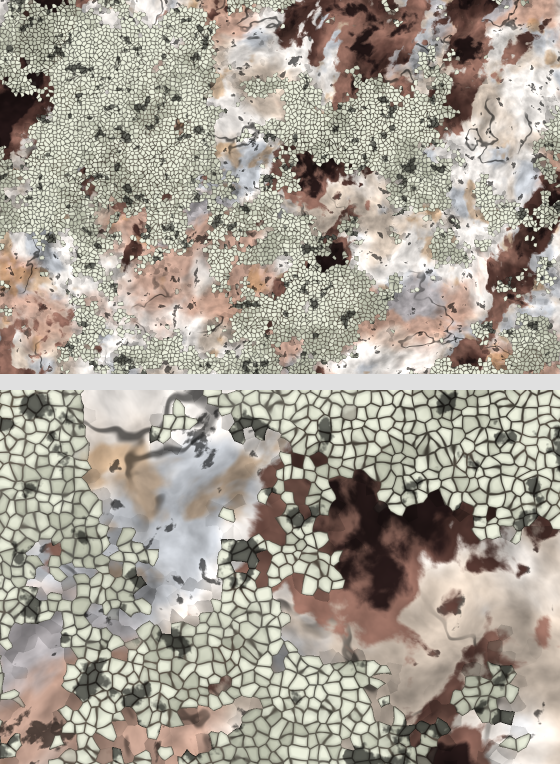
Top: the whole. Bottom: its middle third, enlarged.
Give the GLSL for this texture, as a Shadertoy shader.

```glsl
vec2 hash2(vec2 p) {
    vec3 q = fract(p.xyx * vec3(0.1031, 0.1030, 0.0973));
    q += dot(q, q.yzx + 33.33);
    return fract((q.xx + q.yz) * q.zy);
}

float noise(vec2 p) {
    vec2 i = floor(p), f = fract(p);
    f = f * f * (3.0 - 2.0 * f);
    return mix(mix(hash2(i).x, hash2(i + vec2(1, 0)).x, f.x),
               mix(hash2(i + vec2(0, 1)).x, hash2(i + vec2(1, 1)).x, f.x), f.y);
}

float fbm(vec2 p) {
    float sum = 0.0, amp = 0.516;
    for (int i = 0; i < 5; i++) {
        sum += amp * noise(p);
        p = mat2(1.6, 1.2, -1.2, 1.6) * p + 17.3;
        amp *= 0.5;
    }
    return sum;
}

// Nearest cell centre (xy), gap to the second nearest (z), cell random (w)
vec4 cells(vec2 p) {
    vec2 base = floor(p), centre = p;
    float first = 9.0, second = 9.0, id = 0.0;
    for (int y = -1; y <= 1; y++)
    for (int x = -1; x <= 1; x++) {
        vec2 cell = base + vec2(x, y);
        vec2 site = cell + 0.1 + 0.8 * hash2(cell + 50.0);
        float d = distance(p, site);
        if (d < first) {
            second = first;
            first = d;
            centre = site;
            id = hash2(cell + 91.0).y;
        } else {
            second = min(second, d);
        }
    }
    return vec4(centre, second - first, id);
}

vec3 rock(vec2 p) {
    vec2 w = p + 0.09 * (vec2(fbm(p * 5.0 + 3.0), fbm(p * 5.0 + 41.0)) - 0.5);
    float grain = fbm(w * 55.0 + 7.0);
    float relief = fbm(w * 13.0 + vec2(-0.16, 0.16)) - fbm(w * 13.0);

    // Pale quartz with warm and bluish stains
    vec3 col = mix(vec3(0.80, 0.74, 0.68), vec3(0.94, 0.92, 0.90),
                   smoothstep(0.32, 0.54, fbm(w * 7.0 + 11.0)));
    col = mix(col, vec3(0.76, 0.59, 0.51), 0.8 * smoothstep(0.53, 0.68, fbm(w * 5.0 + 63.0)));
    col = mix(col, vec3(0.68, 0.71, 0.75), 0.7 * smoothstep(0.56, 0.70, fbm(w * 9.0 + 85.0)));
    col = mix(col, vec3(0.70, 0.52, 0.33), 0.5 * smoothstep(0.64, 0.74, fbm(w * 12.0 + 29.0)));

    // Hairline cracks and dark specks
    float crack = 1.0 - smoothstep(0.003, 0.014, abs(fbm(w * 6.0 + 130.0) - 0.5));
    col *= 1.0 - 0.55 * crack * smoothstep(0.42, 0.6, fbm(w * 8.0 + 151.0));
    col *= 1.0 - 0.6 * smoothstep(0.69, 0.76, grain);

    // Red-brown streaks leaning to the right, with black hollows
    vec2 along = mat2(0.88, 0.47, -0.47, 0.88) * w;
    float brown = fbm(along * vec2(6.5, 3.2) + 204.0) + 0.14 * (grain - 0.5)
                + 0.04 * (0.7 - p.x);
    vec3 earth = mix(vec3(0.27, 0.18, 0.16), vec3(0.57, 0.42, 0.37),
                     smoothstep(0.32, 0.66, fbm(w * 11.0 + 230.0)));
    col = mix(col, earth, smoothstep(0.555, 0.590, brown));
    float hollow = brown + 0.3 * (fbm(w * 16.0 + 260.0) - 0.5);
    col = mix(col, vec3(0.11, 0.07, 0.07), 0.95 * smoothstep(0.66, 0.72, hollow));

    return col * (1.0 + 1.1 * relief + 0.4 * (grain - 0.5));
}

vec3 surface(vec2 p) {
    vec3 col = rock(p);

    // Lichen grows by whole granules, so its margin is lobed
    vec2 bent = p + 0.006 * (vec2(noise(p * 70.0), noise(p * 70.0 + 33.0)) - 0.5);
    vec4 cell = cells(bent * 92.0);
    vec2 c = cell.xy / 92.0;
    vec2 off = c - vec2(0.75, 0.38);
    float growth = 0.62 * fbm(c * 4.5 + 310.0) + 0.38 * fbm(c * 17.0 + 340.0)
                 + 0.12 * exp(-4.0 * dot(off, off)) - 0.045
                 + 0.05 * (cell.w - 0.5) - 0.52;

    // Shaded fringe beside the crust
    col *= 1.0 - 0.25 * smoothstep(-0.035, 0.0, growth);

    // Pale granules parted by dark seams
    float tone = fbm(p * 10.0 + 370.0);
    vec3 granule = mix(vec3(0.69, 0.70, 0.63), vec3(0.87, 0.88, 0.81),
                       smoothstep(0.3, 0.62, tone + 0.3 * (cell.w - 0.5)));
    granule *= 0.92 + 0.16 * smoothstep(0.1, 0.6, cell.z);
    vec3 seam = mix(vec3(0.36, 0.35, 0.30), col * 0.6, 0.4);
    vec3 crust = mix(seam, granule, smoothstep(0.02, 0.20, cell.z));
    crust *= 1.0 - 0.6 * smoothstep(0.64, 0.72, fbm(p * 38.0 + 400.0));
    return mix(col, crust, smoothstep(-0.002, 0.002, growth));
}

void mainImage(out vec4 fragColor, in vec2 fragCoord) {
    // Four samples per pixel smooth every edge
    vec3 sum = vec3(0.0);
    for (int i = 0; i < 4; i++) {
        vec2 shift = vec2(i % 2, i / 2) * 0.5 - 0.25;
        sum += surface((fragCoord + shift) / iResolution.y);
    }
    fragColor = vec4(clamp(sum / 4.0, 0.0, 1.0), 1.0);
}
```
